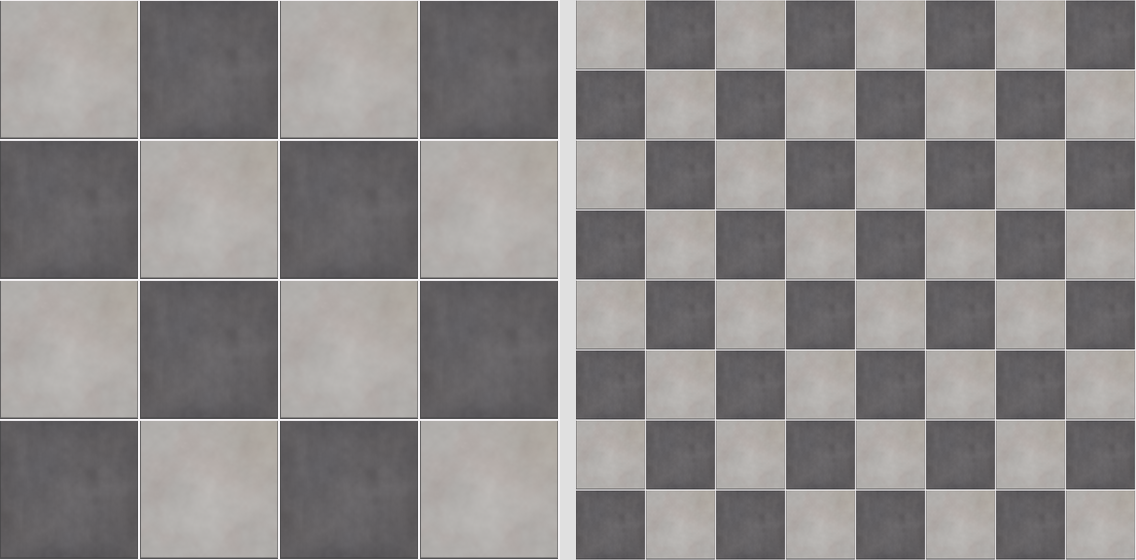
Left, the tile; right, the same tile 2 across and 2 down.
Write a three.js fragment shader that draws this pattern.

```glsl
// Checkerboard of light and dark cement tiles, four by four, with white grout.
// Each tile colour has its own cloudy stain from wrapping value noise, and
// thin dark shadow lines run along the left, bottom and right tile edges.
varying vec2 vUv;

const float GRID = 4.0;
const vec2 GROUT_SHIFT = vec2(0.007, -0.001);
const float GROUT_HALF = 0.0072;
const vec3 LIGHT = vec3(0.70, 0.69, 0.68);
const vec3 DARK = vec3(0.38, 0.37, 0.38);
const vec3 SHADOW = vec3(0.24, 0.24, 0.245);
const vec3 GROUT = vec3(0.975, 0.965, 0.975);

float hash(vec2 p) {
  vec3 q = fract(p.xyx * 0.1031);
  q += dot(q, q.yzx + 33.33);
  return fract((q.x + q.y) * q.z);
}

// Value noise that repeats after a whole number of cells
float noise(vec2 p, vec2 period, float seed) {
  vec2 i = floor(p);
  vec2 f = fract(p);
  f = f * f * (3.0 - 2.0 * f);
  vec2 a = mod(i, period) + seed;
  vec2 b = mod(i + 1.0, period) + seed;
  return mix(mix(hash(a), hash(vec2(b.x, a.y)), f.x),
             mix(hash(vec2(a.x, b.y)), hash(b), f.x), f.y);
}

// Layered noise, centred on zero
float clouds(vec2 p, vec2 freq, float seed) {
  float sum = 0.0;
  float amp = 0.5;
  for (int i = 0; i < 5; i++) {
    sum += amp * (noise(p * freq, freq, seed) - 0.5);
    freq *= 2.0;
    seed += 17.0;
    amp *= 0.55;
  }
  return sum;
}

// Soft round patch, 1 at the centre
float patchAt(vec2 p, vec2 centre, float radius) {
  vec2 d = (p - centre) / radius;
  return exp(-dot(d, d));
}

// Pale cement: bright middle, warm upper corner, pinkish stains
vec3 lightTile(vec2 p) {
  float tone = 0.07 * clouds(p, vec2(4.0), 3.0) + 0.03 * clouds(p, vec2(17.0), 41.0);
  tone += 0.035 * patchAt(p, vec2(0.62, 0.48), 0.33) - 0.012;
  float scuffs = smoothstep(0.12, 0.4, clouds(p, vec2(9.0), 73.0));
  tone += 0.06 * scuffs * smoothstep(0.55, 0.95, p.y);
  float warm = 0.8 * patchAt(p, vec2(1.0, 0.95), 0.4);
  float pink = smoothstep(0.0, 0.3, clouds(p, vec2(3.0), 97.0));
  return LIGHT + tone - warm * vec3(0.01, 0.025, 0.05) - pink * vec3(0.005, 0.021, 0.022);
}

// Charcoal cement: cool mottling, faint streaks, darker toward the rim
vec3 darkTile(vec2 p) {
  float tone = 0.06 * clouds(p, vec2(4.0), 131.0) + 0.04 * clouds(p, vec2(19.0), 157.0);
  tone += 0.025 * clouds(p, vec2(22.0, 3.0), 181.0);
  vec2 rim = abs(p - 0.5) * 2.0;
  tone += 0.012 - 0.035 * smoothstep(0.6, 1.0, max(rim.x, rim.y));
  tone -= 0.035 * patchAt(p, vec2(0.66, 0.6), 0.06);
  float cool = clouds(p, vec2(3.0), 211.0);
  return DARK + tone + cool * vec3(-0.012, 0.0, 0.016);
}

// Coverage of a band of given width starting at zero distance
float band(float d, float width, float soft) {
  return 1.0 - smoothstep(width - soft, width + soft, d);
}

void main() {
  vec2 grid = vUv * GRID + GROUT_SHIFT;
  vec2 cell = floor(grid);
  vec2 p = fract(grid);
  float soft = max(0.003, 0.6 * fwidth(vUv.x * GRID));

  // Checkerboard
  float isLight = mod(cell.x + cell.y, 2.0);
  vec3 color = isLight > 0.5 ? lightTile(p) : darkTile(p);

  // Shadow lines along the tile rim
  vec2 low = p - GROUT_HALF;
  float right = 1.0 - p.x - GROUT_HALF;
  float shade = 0.8 * band(low.x, 0.006, soft);
  shade = max(shade, band(low.y, 0.009, soft));
  shade = max(shade, 0.6 * band(right, 0.005, soft));
  color = mix(color, SHADOW, shade);

  // Grout
  vec2 edge = min(p, 1.0 - p);
  float grout = band(min(edge.x, edge.y), GROUT_HALF, soft);
  gl_FragColor = vec4(mix(color, GROUT, grout), 1.0);
}
```
